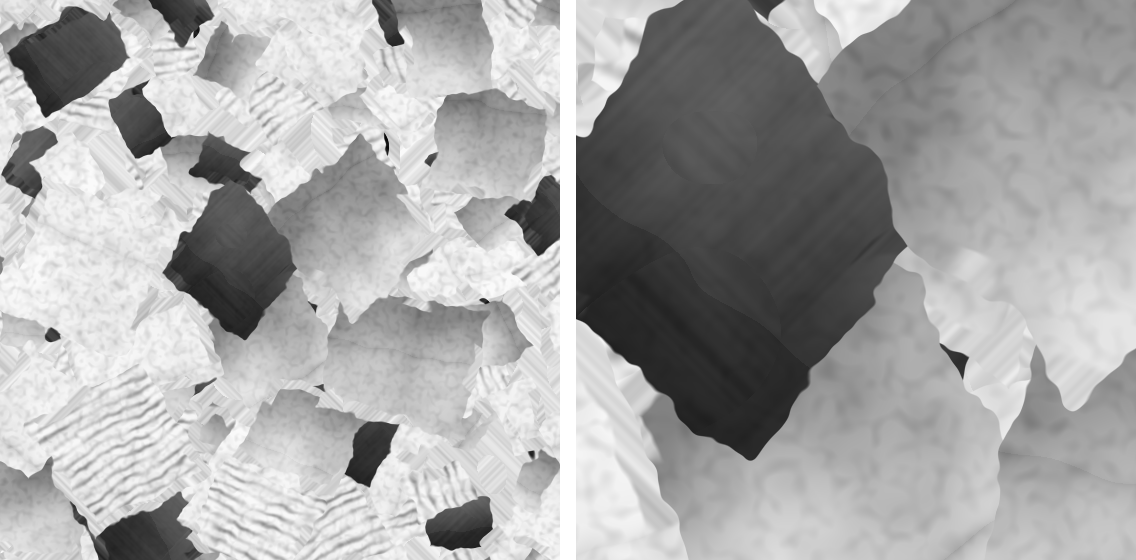
Left: the whole. Right: its middle third, enlarged.
Give the GLSL for this texture, as a Shadertoy shader.

```glsl
// Draws a grey atlas of ragged, overlapping scraps: mottled, ribbed, shaded and dark, over diagonal streaks.

const float SMALL_GRID = 10.5;                     // cells across the canvas
const float MEDIUM_GRID = 6.0;
const float MEDIUM_PRESENCE = 0.42;
const int LARGE_COUNT = 9;
const vec2 LARGE_CENTRE = vec2(0.41, 0.35);
const vec2 LARGE_SPREAD = vec2(0.40, 0.31);
const vec3 SMALL_SHARES = vec3(0.11, 0.32, 0.66);  // limits of dark, shaded, ribbed
const vec3 LARGE_SHARES = vec3(0.10, 0.45, 0.72);
const float RIB_PERIOD = 0.0195;
const float LIGHT_TONE = 0.935;
const float BACKING_TONE = 0.86;
const float GOLDEN_ANGLE = 2.39996;
const float GOLDEN_STEP = 0.618034;

vec2 hash2(vec2 p) {
    vec3 h = fract(p.xyx * vec3(0.1031, 0.1030, 0.0973));
    h += dot(h, h.yzx + 33.33);
    return fract((h.xx + h.yz) * h.zy);
}

float cornerSlope(vec2 cell, vec2 offset) {
    return dot(hash2(cell) * 2.0 - 1.0, offset);
}

// Gradient noise, about -0.6 to 0.6
float noise(vec2 p) {
    vec2 i = floor(p), f = fract(p);
    vec2 u = f * f * f * (f * (f * 6.0 - 15.0) + 10.0);
    vec2 e = vec2(1.0, 0.0);
    return mix(mix(cornerSlope(i, f), cornerSlope(i + e.xy, f - e.xy), u.x),
               mix(cornerSlope(i + e.yx, f - e.yx), cornerSlope(i + e.xx, f - e.xx), u.x), u.y);
}

mat2 rotation(float a) {
    float c = cos(a), s = sin(a);
    return mat2(c, -s, s, c);
}

// Smeared lines at 45 degrees, turning direction from region to region
float streaks(vec2 p, float seed) {
    float turn = noise(p * 7.0 + seed) > 0.0 ? 1.0 : -1.0;
    float across = p.x + turn * p.y;
    return noise(vec2(across * 45.0, seed + 0.37)) + 0.8 * noise(vec2(across * 130.0, seed + 7.4));
}

// Small soft dabs that only darken
float mottle(vec2 q) {
    q += 0.006 * vec2(noise(q * 50.0), noise(q * 50.0 + 9.0));
    return 0.17 * max(noise(q * 95.0), -0.06) + 0.13 * max(noise(q * 36.0), -0.12);
}

// Narrow wavy grooves, broken along their length
float grooves(vec2 q, float seed) {
    float phase = q.y / RIB_PERIOD + 1.1 * noise(q * 9.0 + seed) + 0.35 * noise(q * 45.0 + seed);
    float groove = pow(0.5 + 0.5 * cos(6.28318 * phase), 2.2);
    float depth = smoothstep(-0.3, 0.35, noise(q * vec2(20.0, 32.0) + seed + 3.0));
    float area = smoothstep(-0.4, 0.05, noise(q * 8.0 + seed + 17.0));
    return groove * (0.08 + 0.27 * depth) * area;
}

float surface(vec2 p, vec2 q, vec2 halfSize, float pick, vec3 shares, float seed) {
    vec2 s = q + seed;
    float grain = mottle(s);
    float slope = clamp(0.5 + 0.5 * q.y / halfSize.y + 0.55 * noise(s * 9.0), 0.0, 1.0);
    float fold = q.y - halfSize.y * (0.75 * sin(seed * 5.0)) + 0.012 * noise(s * 22.0);
    float crease = exp(-abs(fold) * 170.0) * (0.5 + noise(s * 30.0));

    if (pick < shares.x)
        return mix(0.15, 0.35, slope) + 0.035 * step(0.0, fold) + 0.04 * streaks(p, seed) - 0.2 * grain;
    if (pick < shares.y)
        return mix(0.88, 0.48, slope) - 0.7 * grain - 0.13 * crease + 0.03 * step(0.0, fold);

    float tone = LIGHT_TONE - grain + 0.07 * noise(s * 6.0);
    if (pick < shares.z) return tone - grooves(q, seed);
    return tone - 0.16 * crease;
}

// Lays one ragged, turned box over the tone below
void layScrap(inout float tone, vec2 p, vec2 centre, vec2 halfSize, float angle,
              float pick, vec3 shares, float seed) {
    float edge = 1.0 / iResolution.y;
    vec2 q = rotation(angle) * (p - centre);
    vec2 e = abs(q) - halfSize;
    float d = length(max(e, 0.0)) + min(max(e.x, e.y), 0.0);
    d += 0.026 * noise(p * 13.0 + seed) + 0.010 * noise(p * 40.0 + seed) + 0.003 * noise(p * 95.0);
    float cover = smoothstep(edge, -edge, d);
    if (cover <= 0.0) return;

    float fill = surface(p, q, halfSize, pick, shares, seed);
    // Some borders carry smeared padding
    float padding = smoothstep(-0.020, -0.016, d) * smoothstep(0.08, 0.12, noise(p * 8.0 + seed + 31.0));
    float smear = (pick < shares.x ? 0.25 : 0.83) + 0.2 * streaks(p, seed);
    tone = mix(tone, mix(fill, smear, padding), cover);
}

void layGrid(inout float tone, vec2 p, float count, float presence, float salt) {
    vec2 home = floor(p * count);
    for (int y = -1; y <= 1; y++)
    for (int x = -1; x <= 1; x++) {
        vec2 cell = home + vec2(x, y);
        vec2 a = hash2(cell + salt), b = hash2(cell + salt + 41.0), c = hash2(cell + salt + 83.0);
        if (c.x > presence) continue;
        vec2 centre = (cell + 0.5 + 0.6 * (a - 0.5)) / count;
        vec2 halfSize = mix(vec2(0.40), vec2(0.66), b) / count;
        float pick = fract(dot(cell, vec2(0.7549, 0.5698)) + 0.013 * salt);
        layScrap(tone, p, centre, halfSize, 2.4 * (c.y - 0.5), pick, SMALL_SHARES, 40.0 * a.x + 3.0 * b.y);
    }
}

void mainImage(out vec4 fragColor, in vec2 fragCoord) {
    vec2 p = fragCoord / iResolution.y;

    // Streaked backing with rare black slivers
    float tone = BACKING_TONE + 0.16 * streaks(p, 5.0);
    tone -= 0.75 * smoothstep(0.36, 0.38, noise(p * 11.0 + 2.0));

    layGrid(tone, p, SMALL_GRID, 0.93, 3.0);
    layGrid(tone, p, MEDIUM_GRID, MEDIUM_PRESENCE, 19.0);

    // Large scraps on a golden spiral
    for (int i = 0; i < LARGE_COUNT; i++) {
        float n = float(i);
        vec2 a = hash2(vec2(n, 7.0)), b = hash2(vec2(n, 29.0));
        float turn = n * GOLDEN_ANGLE + 0.6;
        vec2 centre = LARGE_CENTRE + LARGE_SPREAD * sqrt((n + 0.4) / float(LARGE_COUNT)) * vec2(cos(turn), sin(turn));
        vec2 halfSize = mix(vec2(0.085, 0.075), vec2(0.135, 0.125), a);
        layScrap(tone, p, centre, halfSize, 1.5 * (b.x - 0.5), fract(n * GOLDEN_STEP + 0.2), LARGE_SHARES, 11.0 + 3.7 * n);
    }

    fragColor = vec4(vec3(clamp(tone, 0.03, 0.98)), 1.0);
}
```
